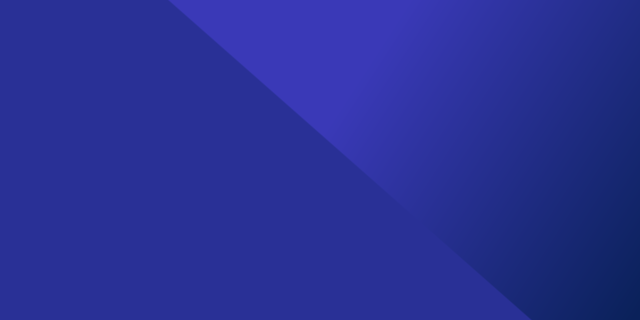
A Shadertoy shader for this background:

```glsl
// Flat indigo panel with a diagonal edge over a violet-to-navy linear gradient.

// Colours
const vec3 PANEL_INDIGO = vec3(0.160, 0.189, 0.590);
const vec3 GLOW_VIOLET  = vec3(0.227, 0.224, 0.718);
const vec3 DEEP_NAVY    = vec3(0.040, 0.130, 0.353);

// Layout, in canvas heights with the origin at the lower left
const vec2 EDGE_TOP       = vec2(0.526, 1.0);
const vec2 EDGE_BOTTOM    = vec2(1.661, 0.0);
const vec2 GRADIENT_AXIS  = vec2(0.840, -0.545);
const float GRADIENT_START = 0.530;
const float GRADIENT_END   = 1.660;

// Signed distance to the line through a and b, positive on its left side
float lineDistance(vec2 p, vec2 a, vec2 b) {
    vec2 dir = normalize(b - a);
    return dot(p - a, vec2(-dir.y, dir.x));
}

// Linear ramp that holds its end colours
vec3 gradientColor(vec2 p) {
    float along = dot(p, GRADIENT_AXIS);
    float t = clamp((along - GRADIENT_START) / (GRADIENT_END - GRADIENT_START), 0.0, 1.0);
    return mix(GLOW_VIOLET, DEEP_NAVY, t);
}

void mainImage(out vec4 fragColor, in vec2 fragCoord) {
    vec2 p = fragCoord / iResolution.y;
    float pixel = 1.0 / iResolution.y;

    // Antialiased panel edge over the gradient
    float edge = lineDistance(p, EDGE_TOP, EDGE_BOTTOM);
    float reveal = smoothstep(-pixel, pixel, edge);

    fragColor = vec4(mix(PANEL_INDIGO, gradientColor(p), reveal), 1.0);
}
```
